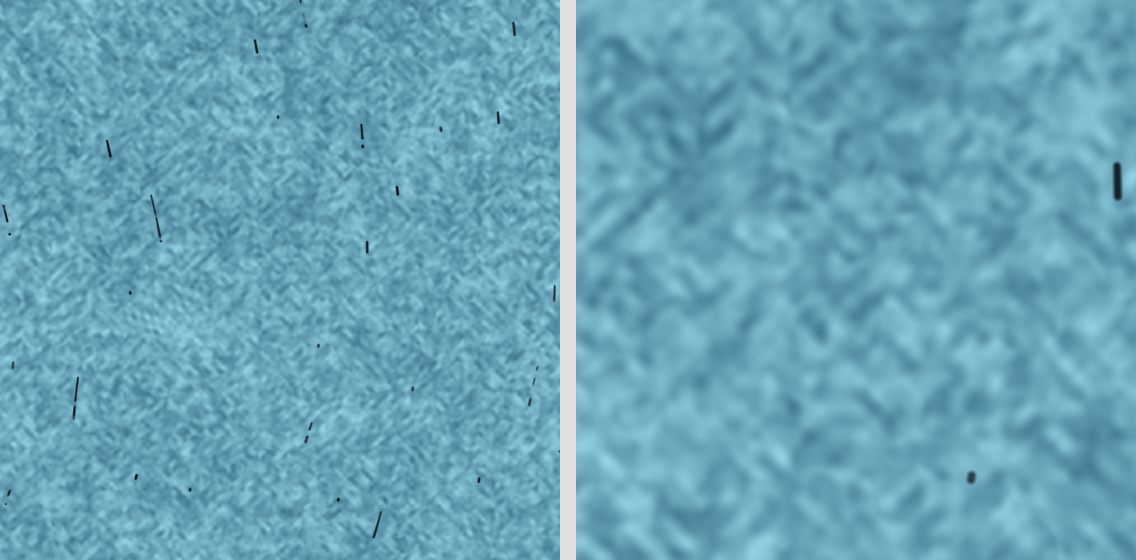
Left, the full canvas; right, a detail of the centre.
Write a Shadertoy shader that draws this texture.

```glsl
#define BASE_BLUE vec3(0.408, 0.638, 0.722)
#define TONE_RANGE vec3(0.215, 0.235, 0.215)
#define INK vec3(0.03, 0.05, 0.075)
#define FIBRE_FREQ vec2(62.0, 118.0)
#define GRAIN_FREQ 125.0
#define SCRATCH_CELLS 6.0
#define SCRATCH_CHANCE 0.62
#define SCRATCH_WIDTH 0.0023
#define EDGE_SOFTNESS 0.0016
#define STREAK_X 0.155

float hash(vec2 p) {
    vec3 q = fract(p.xyx * 0.1031);
    q += dot(q, q.yzx + 33.33);
    return fract((q.x + q.y) * q.z);
}

float noise(vec2 p) {
    vec2 cell = floor(p), f = fract(p);
    f = f * f * (3.0 - 2.0 * f);
    float bottom = mix(hash(cell), hash(cell + vec2(1, 0)), f.x);
    float top = mix(hash(cell + vec2(0, 1)), hash(cell + vec2(1, 1)), f.x);
    return mix(bottom, top, f.y);
}

vec2 rotate(vec2 p, float angle) {
    float c = cos(angle), s = sin(angle);
    return vec2(c * p.x + s * p.y, c * p.y - s * p.x);
}

// Short felted fibres crossing on two diagonals, over fine grain and clouds
float feltTone(vec2 uv) {
    float rising = noise(rotate(uv, 0.75) * FIBRE_FREQ + 211.0);
    float falling = noise(rotate(uv, -0.8) * FIBRE_FREQ + 387.0);
    float choice = smoothstep(0.35, 0.65, noise(uv * 38.0 + 71.0));
    float tone = mix(rising, falling, choice) - 0.5;
    tone += 0.5 * (noise(uv * GRAIN_FREQ + 19.0) - 0.5);
    tone += 0.3 * (noise(uv * 22.0 + 43.0) - 0.5);
    tone += 0.2 * (noise(uv * 5.0 + 97.0) - 0.5);
    return tone;
}

// Faint pale band hanging from the upper edge
float paleStreak(vec2 uv) {
    float offset = (uv.x - STREAK_X + 0.012 * (noise(uv * 9.0) - 0.5)) / 0.017;
    float reach = smoothstep(0.58, 0.72, uv.y);
    return exp(-offset * offset) * reach * (0.5 + 0.5 * noise(uv * 14.0));
}

// Sparse, slightly bowed upright marks; many shrink to specks
float scratches(vec2 uv) {
    float ink = 0.0;
    float soft = max(EDGE_SOFTNESS, 0.8 / iResolution.y);
    vec2 home = floor(uv * SCRATCH_CELLS);
    for (int j = -1; j <= 1; j++)
    for (int i = -1; i <= 1; i++) {
        vec2 cell = home + vec2(i, j);
        vec2 seed = cell + 57.0;
        if (hash(seed) > SCRATCH_CHANCE) continue;
        vec2 jitter = vec2(hash(seed + 13.7), hash(seed + 29.3));
        vec2 centre = (cell + jitter) / SCRATCH_CELLS;
        float size = hash(seed + 41.9);
        float halfLength = mix(0.001, 0.046, size * size);
        float lean = mix(-0.2, 0.16, smoothstep(0.3, 0.6, centre.y));
        lean += 0.25 * (hash(seed + 67.1) - 0.5);
        vec2 q = rotate(uv - centre, lean);
        q.x -= 2.5 * (hash(seed + 83.3) - 0.5) * q.y * q.y;
        float taper = 1.0 - 0.35 * smoothstep(0.0, 0.05, abs(q.y + halfLength));
        float dist = length(vec2(q.x, max(abs(q.y) - halfLength, 0.0)));
        float mark = 1.0 - smoothstep(-soft, soft, dist - SCRATCH_WIDTH * taper);
        float gaps = smoothstep(0.2, 0.42, noise(vec2(seed.x * 7.0, uv.y * 75.0)));
        float strength = mix(0.65, 1.0, hash(seed + 101.3));
        ink = max(ink, mark * strength * mix(1.0, gaps, step(0.012, halfLength)));
    }
    return ink;
}

void mainImage(out vec4 fragColor, in vec2 fragCoord) {
    vec2 uv = fragCoord / iResolution.xy;
    float tone = feltTone(uv) + 0.3 * paleStreak(uv);
    tone += 0.12 * smoothstep(0.7, 1.0, uv.x) * uv.y;
    vec3 colour = BASE_BLUE + TONE_RANGE * tone;
    colour = mix(colour, INK, scratches(uv));
    fragColor = vec4(colour, 1.0);
}
```
